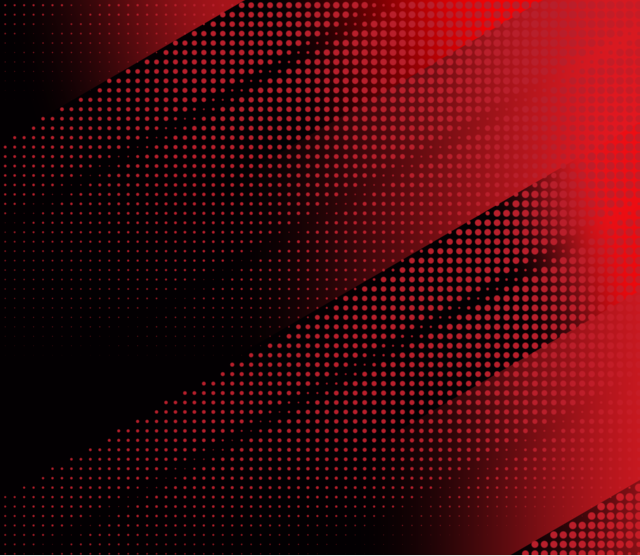
Give the GLSL for this background, as a WebGL 1 fragment shader.

```glsl
precision highp float;
// Diagonal black and red bands under a halftone grid of crimson dots.

uniform vec2 u_resolution;

#define SLOPE 0.58         // tilt of the diagonals
#define PITCH 0.01478      // distance between dots
#define DOT_PHASE 0.55     // place of a dot inside its cell
#define DOT_MAX 0.0064     // largest dot radius
#define SWEEP_START 0.224  // diagonal where dots are largest
#define SWEEP_PERIOD 0.555 // distance to the next such diagonal
#define DIP_START 0.356    // diagonal streak of shrunken dots
#define DIP_PERIOD 0.271
#define INK vec3(0.012, 0.0, 0.006)
#define CRIMSON vec3(0.83, 0.10, 0.13)
#define SCARLET vec3(0.94, 0.01, 0.02)
#define DOT_COLOR vec3(0.72, 0.12, 0.17)

// Position across the diagonal bands, growing toward the lower right.
float diagonal(vec2 p) {
  return p.y + SLOPE * p.x;
}

// Fade from ink to a colour along a slightly tilted horizontal axis.
vec3 fade(vec2 p, float tilt, float from, float to, vec3 color) {
  return mix(INK, color, smoothstep(from, to, p.x - tilt * p.y));
}

// Dot radius at a cell centre: a curved sawtooth sweep cut by narrow streaks.
float dotRadius(vec2 center) {
  float s = diagonal(center);
  float sweep = fract((s - SWEEP_START) / SWEEP_PERIOD);
  float base = 0.0014 + 0.0048 * center.x;
  base += 0.0012 * (1.0 - smoothstep(0.1, 0.4, center.y));
  float loss = 0.0031 * sweep * sweep * (1.0 - 0.46 * center.x);
  loss *= 1.0 + 2.0 * smoothstep(0.5, 0.85, center.y);
  float radius = clamp(base - loss, 0.0, DOT_MAX);
  float streak = abs(fract((s - DIP_START) / DIP_PERIOD + 0.5) - 0.5) * DIP_PERIOD;
  return radius * mix(0.35, 1.0, smoothstep(0.0, 0.021, streak));
}

// Coverage of the halftone grid.
float halftone(vec2 p, float aa) {
  vec2 center = (floor(p / PITCH + 0.5 - DOT_PHASE) + DOT_PHASE) * PITCH;
  float radius = dotRadius(center);
  float cover = 1.0 - smoothstep(radius - aa, radius + aa, length(p - center));
  return cover * min(1.0, radius / aa);
}

// Bands in order from the upper left to the lower right.
vec3 bands(vec2 p, float aa) {
  float s = diagonal(p);
  vec3 color = fade(p, 0.3, -0.01, 0.39, CRIMSON * 0.8);
  color = mix(color, fade(p, 0.3, 0.40, 0.78, SCARLET),
              smoothstep(-aa, aa, s - 0.222));
  color = mix(color, fade(p, 0.0, 0.35, 0.98, CRIMSON),
              smoothstep(-aa, aa, s - 0.492));
  vec3 hot = mix(CRIMSON, SCARLET, 0.8 * smoothstep(0.88, 1.0, p.x));
  color = mix(color, fade(p, 0.3, 0.66, 0.86, hot),
              smoothstep(-aa, aa, s - 0.7705));
  color = mix(color, fade(p, 0.0, 0.55, 1.08, CRIMSON),
              smoothstep(-aa, aa, s - 1.034));
  return mix(color, fade(p, 0.0, 0.78, 1.15, CRIMSON),
             smoothstep(-aa, aa, s - 1.33));
}

void main() {
  // Units of the canvas width, with y measured down from the top edge.
  vec2 p = vec2(gl_FragCoord.x, u_resolution.y - gl_FragCoord.y) / u_resolution.x;
  float aa = 1.0 / u_resolution.x;
  // Soft glow at the right edge.
  float glow = 1.0 - smoothstep(0.0, 0.2, length((p - vec2(1.0, 0.24)) * vec2(1.0, 0.7)));
  vec3 color = mix(bands(p, aa), vec3(0.95, 0.08, 0.11), 0.5 * glow);
  vec3 dotColor = mix(DOT_COLOR, CRIMSON, 0.5 * smoothstep(0.85, 1.0, p.x));
  color = mix(color, dotColor, halftone(p, aa));
  // Thin pale rim along the bottom.
  color = mix(color, vec3(0.9), 1.0 - step(0.0022, gl_FragCoord.y / u_resolution.x));
  gl_FragColor = vec4(color, 1.0);
}
```
